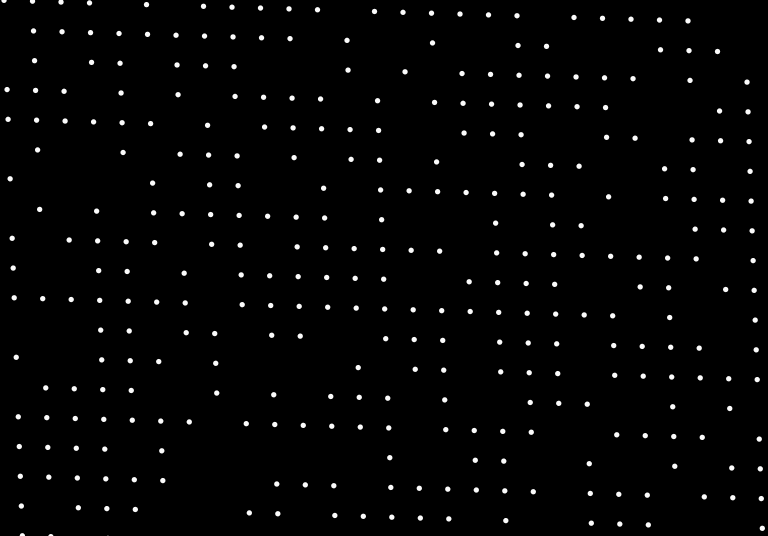
This pattern is drawn by a Shadertoy shader. Its source:

```glsl
// A sparse field of small white dots on black, set on a slightly tilted lattice.
// Each point is mapped to lattice coordinates and snapped to the nearest node;
// a hash of that node decides whether its dot is present.

const vec3 BACKGROUND = vec3(0.0);
const vec3 DOT_COLOUR = vec3(0.985);

// Lengths are fractions of the canvas height, measured from the top left.
const vec2 LATTICE_ORIGIN = vec2(0.0075, 0.0006);
const vec2 COLUMN_STEP = vec2(0.05317, 0.0016);
const vec2 ROW_STEP = vec2(0.0019, 0.0555);
const float DOT_RADIUS = 0.0049;
const float DOT_DENSITY = 0.7;

// Integer hash of a lattice node, from 0 to 1
float hashNode(ivec2 node) {
    uvec2 q = uvec2(node + 64) * uvec2(1597334673u, 3812015801u);
    uint h = q.x ^ q.y;
    h = (h ^ (h >> 16)) * 2146121005u;
    h = (h ^ (h >> 15)) * 2221713035u;
    h ^= h >> 16;
    return float(h >> 8) / 16777216.0;
}

// Coverage of a disc with an edge one pixel wide
float disc(vec2 offset, float radius, float pixel) {
    return clamp(0.5 - (length(offset) - radius) / pixel, 0.0, 1.0);
}

// Coverage of the dot at the nearest lattice node, if that node is filled
float dotField(vec2 p, mat2 lattice, float radius, float density, float pixel) {
    vec2 cell = inverse(lattice) * p;
    vec2 node = round(cell);
    float present = step(hashNode(ivec2(node)), density);
    return present * disc(lattice * (cell - node), radius, pixel);
}

void mainImage(out vec4 fragColor, in vec2 fragCoord) {
    float pixel = 1.0 / iResolution.y;
    vec2 p = vec2(fragCoord.x, iResolution.y - fragCoord.y) * pixel;
    mat2 lattice = mat2(COLUMN_STEP, ROW_STEP);
    float ink = dotField(p - LATTICE_ORIGIN, lattice, DOT_RADIUS, DOT_DENSITY, pixel);
    fragColor = vec4(mix(BACKGROUND, DOT_COLOUR, ink), 1.0);
}
```
